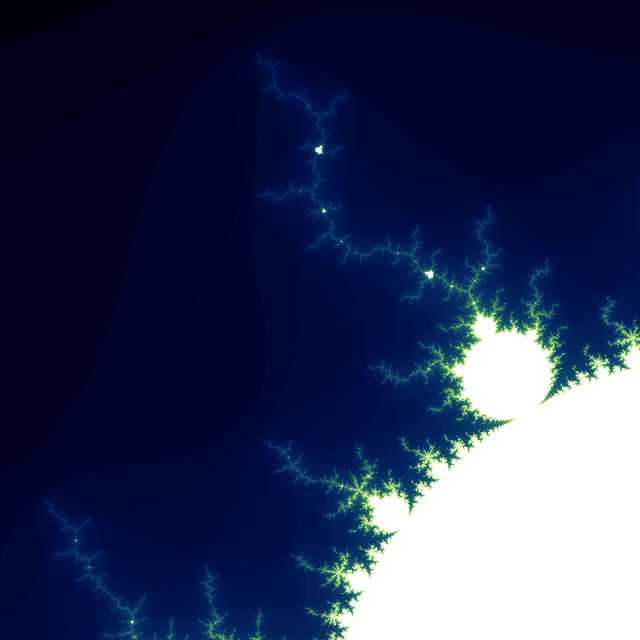
A WebGL 1 fragment shader for this background:

```glsl
precision highp float;

uniform vec2 u_resolution;

#define VIEW_CENTER vec2(-1.2553, 0.2745)
#define VIEW_WIDTH 0.401
#define MAX_STEPS 140
#define ESCAPE_RADIUS 2.0
#define GRID 2

// Share of the step budget used before the orbit of c escapes; 1 inside the set
float escapeShare(vec2 c) {
  // The period-two disk never escapes
  if (length(c + vec2(1.0, 0.0)) < 0.25) return 1.0;

  vec2 z = vec2(0.0);
  for (int i = 1; i <= MAX_STEPS; i++) {
    z = vec2(z.x * z.x - z.y * z.y, 2.0 * z.x * z.y) + c;
    if (dot(z, z) > ESCAPE_RADIUS * ESCAPE_RADIUS) {
      return float(i) / float(MAX_STEPS);
    }
  }
  return 1.0;
}

vec3 blend(vec3 below, vec3 above, float start, float end, float level) {
  return mix(below, above, clamp((level - start) / (end - start), 0.0, 1.0));
}

// Night blue through teal and green to white
vec3 palette(float share) {
  const vec3 black = vec3(0.0, 0.0, 0.05);
  const vec3 midnight = vec3(0.0, 0.005, 0.14);
  const vec3 navy = vec3(0.0, 0.06, 0.29);
  const vec3 blue = vec3(0.02, 0.16, 0.39);
  const vec3 teal = vec3(0.07, 0.30, 0.42);
  const vec3 green = vec3(0.20, 0.53, 0.37);
  const vec3 lime = vec3(0.56, 0.84, 0.28);
  const vec3 cream = vec3(0.95, 1.0, 0.60);

  float level = sqrt(share);
  vec3 color = blend(black, midnight, 0.146, 0.19, level);
  color = blend(color, navy, 0.19, 0.293, level);
  color = blend(color, blue, 0.293, 0.40, level);
  color = blend(color, teal, 0.40, 0.52, level);
  color = blend(color, green, 0.52, 0.66, level);
  color = blend(color, lime, 0.66, 0.80, level);
  color = blend(color, cream, 0.80, 0.96, level);
  return blend(color, vec3(1.0), 0.96, 1.0, level);
}

void main() {
  float scale = VIEW_WIDTH / min(u_resolution.x, u_resolution.y);
  vec3 sum = vec3(0.0);

  // Average a small grid of samples to smooth the edges
  for (int row = 0; row < GRID; row++) {
    for (int column = 0; column < GRID; column++) {
      vec2 offset = (vec2(float(column), float(row)) + 0.5) / float(GRID) - 0.5;
      vec2 point = gl_FragCoord.xy + offset - 0.5 * u_resolution;
      sum += palette(escapeShare(VIEW_CENTER + scale * point));
    }
  }
  gl_FragColor = vec4(sum / float(GRID * GRID), 1.0);
}
```
